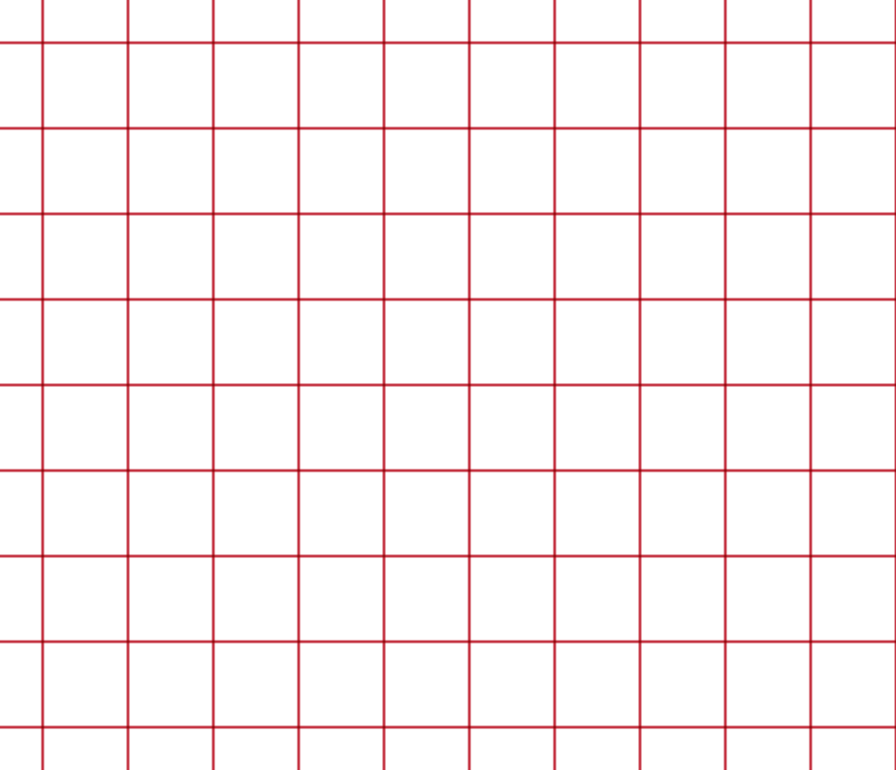
Reproduce this pattern procedurally as a Shadertoy shader.

```glsl
// Ink coverage of a soft line; distance is in canvas heights
float lineInk(float dist) {
    float reach = max(0.0034, 1.0 / iResolution.y);
    return 1.0 - smoothstep(0.0, reach, dist);
}

void mainImage(out vec4 fragColor, in vec2 fragCoord) {
    vec2 cells = vec2(10.5, 9.0);
    vec2 grid = fragCoord / iResolution.xy * cells;

    // Distance to the rules running through the middle of each cell
    vec2 cellSize = iResolution.xy / (iResolution.y * cells);
    vec2 dist = abs(fract(grid) - 0.5) * cellSize;

    // Translucent red rules multiply, so crossings darken
    vec3 red = vec3(0.755, 0.15, 0.21);
    vec3 upright = mix(vec3(1.0), red, lineInk(dist.x));
    vec3 level = mix(vec3(1.0), red, lineInk(dist.y));

    fragColor = vec4(upright * level, 1.0);
}
```
